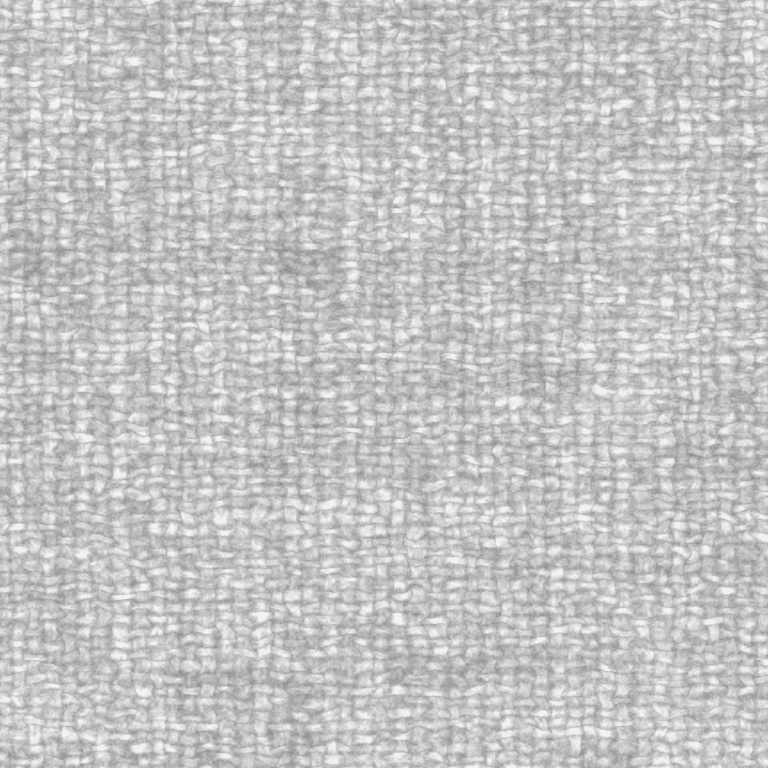
This texture is drawn by a three.js fragment shader. Its source:

```glsl
varying vec2 vUv;

float hash(vec2 p) {
  return fract(sin(dot(p, vec2(127.1, 311.7))) * 43758.5453);
}

float noise(vec2 p) {
  vec2 i = floor(p), f = fract(p);
  f = f * f * (3.0 - 2.0 * f);
  return mix(mix(hash(i), hash(i + vec2(1.0, 0.0)), f.x),
             mix(hash(i + vec2(0.0, 1.0)), hash(i + vec2(1.0, 1.0)), f.x), f.y);
}

// Rounded cross-section of a thread, zero at the cell borders
float threadProfile(float across, float core) {
  return 1.0 - smoothstep(core, 0.5, abs(across));
}

void main() {
  vec2 uv = vUv;

  // Uneven spacing and small wobbles of the yarn
  vec2 p = uv * vec2(44.0, 67.0);
  p.x += 0.8 * noise(uv * vec2(15.0, 2.0)) + 0.5 * noise(uv * vec2(40.0, 75.0) + 31.0);
  p.y += 0.8 * noise(uv * vec2(3.0, 20.0) + 57.0) + 0.65 * noise(uv * vec2(48.0, 60.0) + 83.0);
  vec2 cell = floor(p);
  vec2 f = fract(p) - 0.5;

  // Plain weave: each thread rises and dips along its length
  float weftRise = 0.5 + 0.5 * cos(3.14159 * (p.x - 0.5 + cell.y));
  float warpRise = 0.5 - 0.5 * cos(3.14159 * (p.y - 0.5 + cell.x));

  // Slubs: thickness and brightness drift along every thread
  float weftSlub = noise(vec2(uv.x * 24.0, cell.y * 7.0 + 0.5));
  float warpSlub = noise(vec2(cell.x * 7.0 + 0.5, uv.y * 18.0 + 140.0));
  float weft = threadProfile(f.y, 0.02 + 0.2 * weftSlub) * weftRise * (0.75 + 0.6 * weftSlub);
  float warp = threadProfile(f.x, 0.05 + 0.25 * warpSlub) * warpRise * (0.65 + 0.6 * warpSlub);
  float weave = max(weft, warp);

  // Ragged tufts, fine fibres and grain
  float tufts = noise(uv * vec2(85.0, 130.0) + 11.0);
  float fibres = mix(noise(uv * vec2(150.0, 260.0)), noise(uv * vec2(240.0, 160.0) + 200.0),
                     smoothstep(-0.2, 0.2, warp - weft));
  float grain = noise(uv * 430.0 + 19.0);

  // Broad shading and faint streaks along both directions
  float cloud = noise(uv * 6.0 + 5.0) - 0.5;
  float streaks = noise(uv * vec2(38.0, 3.0) + 71.0) + noise(uv * vec2(3.0, 50.0) + 97.0) - 1.0;

  float tone = 0.652 + 0.2 * weave * (0.55 + 0.9 * tufts);
  tone += 0.13 * (fibres - 0.5) + 0.06 * (tufts - 0.5) + 0.1 * (grain - 0.5);
  tone += 0.03 * cloud + 0.05 * streaks;
  gl_FragColor = vec4(vec3(clamp(tone, 0.52, 0.95)), 1.0);
}
```
